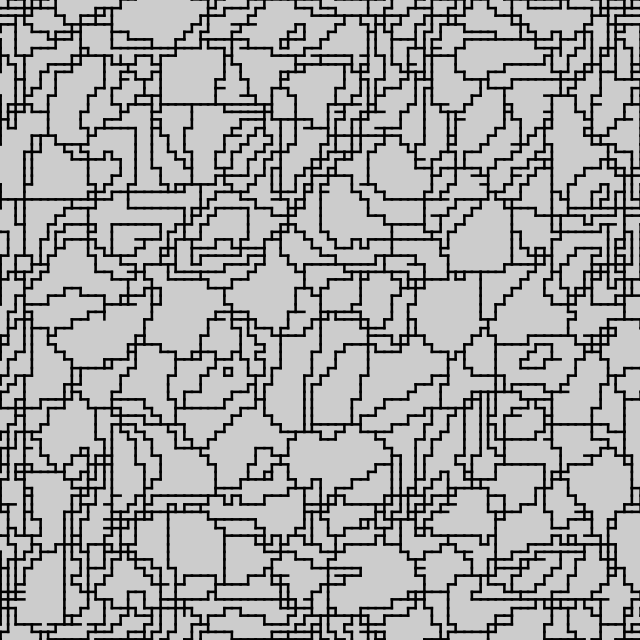
Write a Shadertoy shader that draws this pattern.

```glsl
const float CELLS = 80.0;              // lattice cells across the canvas
const float PEN_STEPS = 512.0;         // pen positions across the canvas
const float HALF_STROKE = 1.025 / PEN_STEPS;
const float REGION_SIZE = 9.0;         // mean region width in cells
const float LEVELS = 4.5;              // contour levels of the height field
const vec3 PAPER = vec3(0.80);

vec2 hash22(vec2 p) {
    vec3 q = fract(p.xyx * vec3(0.1031, 0.1030, 0.0973));
    q += dot(q, q.yzx + 33.33);
    return fract((q.xx + q.yz) * q.zy);
}

float valueNoise(vec2 p) {
    vec2 i = floor(p), f = fract(p);
    f = f * f * (3.0 - 2.0 * f);
    float low  = mix(hash22(i).x, hash22(i + vec2(1, 0)).x, f.x);
    float high = mix(hash22(i + vec2(0, 1)).x, hash22(i + 1.0).x, f.x);
    return mix(low, high, f.y);
}

// Lattice index of the nearest scattered seed
vec2 nearestSeed(vec2 p) {
    vec2 base = floor(p), best = base;
    float bestDist = 1e5;
    for (int y = -1; y <= 1; y++)
    for (int x = -1; x <= 1; x++) {
        vec2 id = base + vec2(x, y);
        vec2 delta = id + hash22(id + 71.0) - p;
        float d = dot(delta, delta);
        if (d < bestDist) { bestDist = d; best = id; }
    }
    return best;
}

// Seed region and contour level that a cell belongs to
vec3 regionLabel(vec2 cell) {
    vec2 c = (cell + 0.5) / CELLS * 2.0 - 1.0;
    vec2 squeeze = 5.0 * sign(c) * pow(abs(c), vec2(12.0));
    vec2 p = cell + squeeze + 0.5 * (hash22(cell + 13.0) - 0.5);
    p += 5.0 * (vec2(valueNoise(p / 7.0 + 40.0), valueNoise(p / 7.0 + 90.0)) - 0.5);
    vec2 leaning = mat2(1.0, -0.1, -0.35, 0.85) * p;
    float height = valueNoise(leaning / 8.0 + 150.0);
    return vec3(nearestSeed(p / REGION_SIZE), floor(height * LEVELS));
}

// True where the cells on both sides of a lattice edge differ
bool isOutline(vec2 node, vec2 dir) {
    vec2 side = vec2(-dir.y, dir.x);
    vec3 a = regionLabel(floor(node + 0.5 * (dir + side)));
    vec3 b = regionLabel(floor(node + 0.5 * (dir - side)));
    return any(notEqual(a, b));
}

vec2 direction(int i) {
    float s = i < 2 ? 1.0 : -1.0;
    return (i & 1) == 0 ? vec2(s, 0.0) : vec2(0.0, s);
}

bool touchesOutline(vec2 node) {
    for (int i = 0; i < 4; i++)
        if (isOutline(node, direction(i))) return true;
    return false;
}

// Short ticks that branch off an outline, mostly sideways and in patches
bool isSpur(vec2 node, vec2 dir) {
    vec2 middle = node + 0.5 * dir;
    vec2 h = hash22(2.0 * middle + 300.0);
    float patchiness = smoothstep(0.4, 0.7, valueNoise(middle / 7.0 + 200.0));
    if (h.x > mix(0.015, 0.14, abs(dir.x)) * patchiness) return false;
    vec2 anchor = middle + abs(dir) * (h.y < 0.5 ? 0.5 : -0.5);
    return touchesOutline(anchor);
}

vec2 snapToPen(vec2 node) {
    return (floor(node * PEN_STEPS / CELLS) + 0.5) / PEN_STEPS;
}

// Area share of a pixel covered by a square-capped stroke
float strokeCoverage(vec2 uv, vec2 a, vec2 b, vec2 pixel) {
    vec2 lo = max(min(a, b) - HALF_STROKE, uv - 0.5 * pixel);
    vec2 hi = min(max(a, b) + HALF_STROKE, uv + 0.5 * pixel);
    vec2 overlap = clamp((hi - lo) / pixel, 0.0, 1.0);
    return overlap.x * overlap.y;
}

void mainImage(out vec4 fragColor, in vec2 fragCoord) {
    vec2 pixel = 1.0 / iResolution.xy;
    vec2 uv = fragCoord * pixel;
    vec2 node = floor(uv * CELLS + 0.5);

    // Multiply the four strokes that meet at the nearest node
    float light = 1.0;
    for (int i = 0; i < 4; i++) {
        vec2 dir = direction(i);
        float ink = strokeCoverage(uv, snapToPen(node), snapToPen(node + dir), pixel);
        if (ink > 0.0 && (isOutline(node, dir) || isSpur(node, dir)))
            light *= 1.0 - ink;
    }
    fragColor = vec4(PAPER * light, 1.0);
}
```
